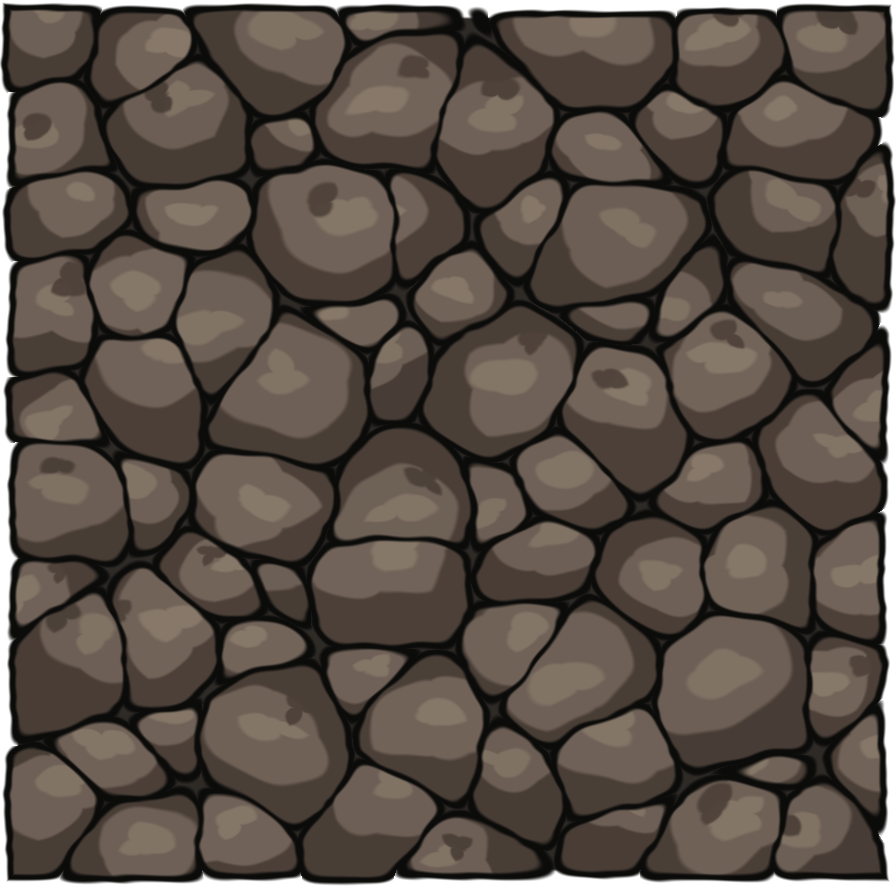
A WebGL 2 fragment shader for this texture:

```glsl
#version 300 es
precision highp float;
// Hand-painted wall of rounded brown stones with dark outlines and a white margin.

uniform vec2 u_resolution;
out vec4 fragColor;

const vec2 GRID = vec2(8.0, 10.0);        // stones across and up
const float JITTER = 0.78;                // scatter of the stone centres
const float SIZE_SPREAD = 0.008;          // weight that lets big stones push others
const vec2 HALF_STONE = vec2(0.064, 0.053);
const float ROUNDING = 0.0085;            // corner rounding
const float STONE_EDGE = 0.0027;          // outline begins below this distance
const float GAP_EDGE = -0.0045;           // crevice begins below this distance
const float SOFT = 0.0021;                // edge blur
const float FACET_SOFT = 0.045;           // blur of paint patches, in stone units
const float MARGIN = 0.0075;
const float BITE = 0.02;                  // depth of white notches at the rim

const vec3 SHADOW = vec3(0.290, 0.245, 0.215);
const vec3 BODY = vec3(0.435, 0.380, 0.340);
const vec3 LIGHT = vec3(0.515, 0.460, 0.400);
const vec3 INK = vec3(0.045, 0.045, 0.040);
const vec3 CREVICE = vec3(0.180, 0.165, 0.150);
const vec3 PAPER = vec3(1.0);

vec2 hash2(vec2 p) {
    vec3 q = fract(p.xyx * vec3(0.1031, 0.1030, 0.0973));
    q += dot(q, q.yzx + 33.33);
    return fract((q.xx + q.yz) * q.zy);
}

// Layered sines that bend the straight cell walls.
vec2 bend(vec2 p) {
    return p + 0.0055 * sin(p.yx * vec2(38.0, 33.0) + vec2(0.7, 2.1))
             + 0.0016 * sin(p.yx * vec2(107.0, 93.0) + p * 41.0);
}

vec2 siteOf(vec2 id) {
    float stagger = 0.4 * (mod(id.y, 2.0) - 0.5);
    vec2 scatter = JITTER * (hash2(id + 17.0) - 0.5);
    return (id + 0.5 + vec2(stagger, 0.0) + scatter) / GRID;
}

float weightOf(vec2 id) {
    float h = hash2(id + 71.0).x;
    return SIZE_SPREAD * h * h;
}

bool isStone(vec2 id) {
    return all(greaterThanEqual(id, vec2(0.0))) && all(lessThan(id, GRID));
}

// Coverage of an angular patch whose radius is interpolated between random corners.
float patchMask(vec2 q, vec2 seed, float rMin, float rMax) {
    const float CORNERS = 7.0;
    float a = atan(q.y, q.x) / 6.2831853 * CORNERS;
    float k = floor(a);
    float r0 = hash2(seed + 5.3 * mod(k, CORNERS)).x;
    float r1 = hash2(seed + 5.3 * mod(k + 1.0, CORNERS)).x;
    float d = length(q) - mix(rMin, rMax, mix(r0, r1, a - k));
    return 1.0 - smoothstep(-FACET_SOFT, FACET_SOFT, d);
}

vec3 paintStone(vec2 q, vec2 id) {
    vec2 lean = hash2(id + 133.0) - 0.5;
    vec2 tone = hash2(id + 211.0);
    vec2 top = vec2(0.6 * lean.x, 0.32 + 0.4 * lean.y);
    float body = patchMask(q - top, id + 301.0, 0.62, 1.2);
    float light = patchMask((q - top - 0.2 * lean.yx) * vec2(0.85, 1.1), id + 401.0, 0.14, 0.52);
    vec2 dentAt = vec2(-lean.y, 0.65 + 0.4 * lean.x);
    float dent = patchMask(q - dentAt, id + 503.0, 0.08, 0.42) * step(0.62, tone.x);
    vec3 color = mix(SHADOW, BODY, body);
    color = mix(color, LIGHT, light * body);
    color = mix(color, SHADOW, dent * 0.9);
    return color * (0.97 + 0.06 * tone.y);
}

void main() {
    vec2 uv = gl_FragCoord.xy / u_resolution;
    vec2 p = bend(uv);
    vec2 base = floor(p * GRID);

    // Owner of this point in a weighted cellular pattern.
    vec2 id = vec2(0.0);
    float best = 1e5;
    for (int j = -2; j <= 2; j++)
    for (int i = -2; i <= 2; i++) {
        vec2 n = base + vec2(i, j);
        if (!isStone(n)) continue;
        vec2 r = p - siteOf(n);
        float power = dot(r, r) - weightOf(n);
        if (power < best) { best = power; id = n; }
    }

    // Smooth minimum of the distances to all walls and to the rim.
    vec2 site = siteOf(id);
    vec2 rim = min(uv, 1.0 - uv);
    float frame = min(rim.x, rim.y);
    float inset = MARGIN + 0.009 * hash2(id + 91.0).y + 0.28 * (p.x - uv.x);
    float sum = exp((inset - frame) / ROUNDING);
    for (int j = -2; j <= 2; j++)
    for (int i = -2; i <= 2; i++) {
        vec2 n = base + vec2(i, j);
        if (!isStone(n) || n == id) continue;
        vec2 other = siteOf(n);
        vec2 r = p - other;
        float wall = (dot(r, r) - weightOf(n) - best) / (2.0 * distance(other, site));
        sum += exp(-wall / ROUNDING);
    }
    float edge = -ROUNDING * log(sum) + 0.0006 * sin(p.x * 83.0 + 5.0 * sin(p.y * 61.0));

    // Layers: crevice or paper, ink outline, painted stone.
    vec2 q = (p - site) / (HALF_STONE * (0.9 + 45.0 * weightOf(id)));
    vec3 color = mix(PAPER, CREVICE, smoothstep(BITE - SOFT, BITE + SOFT, frame));
    color = mix(color, INK, smoothstep(GAP_EDGE - SOFT, GAP_EDGE + SOFT, edge));
    color = mix(color, paintStone(q, id), smoothstep(STONE_EDGE - SOFT, STONE_EDGE + SOFT, edge));
    fragColor = vec4(color, 1.0);
}
```
